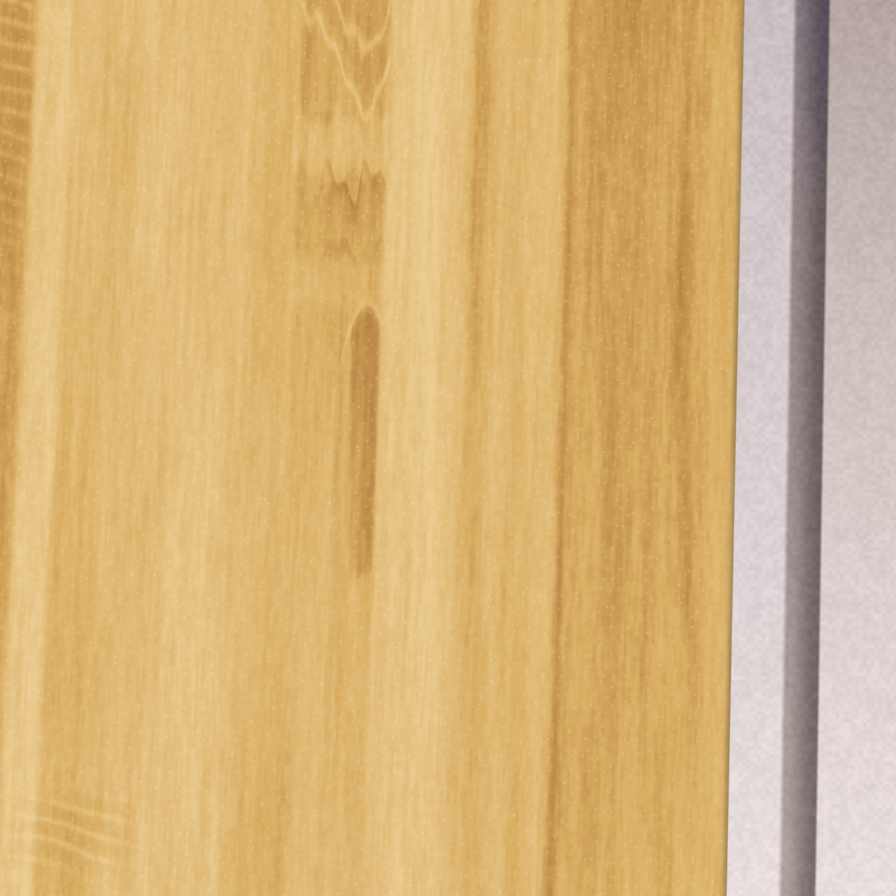
Give the GLSL for this texture, as a WebGL 2 fragment shader.

```glsl
#version 300 es
precision highp float;
// Pale wood plank with leaning grain beside a grooved sheet of brushed metal.
// Wood is a darkness value summed from soft bands, V-shaped figure and noise,
// then sent through a colour ramp; metal is split by slightly leaning edges.
uniform vec2 u_resolution;
out vec4 fragColor;

const vec3 WOOD_PALE = vec3(0.92, 0.80, 0.57);
const vec3 WOOD_GOLD = vec3(0.85, 0.68, 0.39);
const vec3 WOOD_BROWN = vec3(0.69, 0.48, 0.24);

float hash(vec2 p) {
  vec3 q = fract(vec3(p.xyx) * 0.1031);
  q += dot(q, q.yzx + 33.33);
  return fract((q.x + q.y) * q.z);
}

float noise(vec2 p) {
  vec2 i = floor(p), f = fract(p);
  f = f * f * (3.0 - 2.0 * f);
  return mix(mix(hash(i), hash(i + vec2(1, 0)), f.x),
             mix(hash(i + vec2(0, 1)), hash(i + vec2(1, 1)), f.x), f.y);
}

// Distance to the nearest scattered point
float cellular(vec2 p) {
  vec2 i = floor(p), f = fract(p);
  float nearest = 2.0;
  for (int y = -1; y <= 1; y++)
    for (int x = -1; x <= 1; x++) {
      vec2 c = vec2(x, y), site = vec2(hash(i + c), hash(i + c + 57.0));
      nearest = min(nearest, length(c + site - f));
    }
  return nearest;
}

float band(float x, float a, float b, float soft) {
  return smoothstep(a - soft, a + soft, x) - smoothstep(b - soft, b + soft, x);
}

float ridge(float x, float centre, float width) {
  float d = (x - centre) / width;
  return exp(-d * d);
}

// Ragged step: dark just below the line, fading downwards
float ledge(float y, float line, float fade) {
  float below = line - y;
  return smoothstep(-0.004, 0.008, below) * exp(-max(below, 0.0) / fade);
}

// Broad lengthwise bands; s follows the lean of the plank
float plankBands(float s, float y) {
  float t = 0.24;
  t += 0.42 * band(s, -0.1, 0.042, 0.006) * mix(0.6, 1.0, y);
  t -= 0.16 * band(s, 0.046, 0.084, 0.006);
  t += 0.16 * band(s, 0.085, 0.15, 0.012) * (1.0 - 0.6 * y);
  t += 0.13 * band(s, 0.29, 0.35, 0.014);
  t += 0.26 * band(s, 0.34, 0.438, 0.006) * mix(0.55, 1.0, smoothstep(0.2, 0.7, y));
  t -= 0.10 * band(s, 0.442, 0.515, 0.012);
  t += 0.24 * ridge(s, 0.543, 0.014) * mix(0.4, 1.0, y);
  t += 0.10 * band(s, 0.53, 0.63, 0.02);
  t += mix(0.27, 0.40, y) * band(s, 0.636, 0.9, 0.008);
  t += 0.20 * ridge(s, 0.640, 0.007);
  t += 0.13 * ridge(s, 0.705, 0.035) * y;
  t += 0.20 * ridge(s, 0.776 + 0.01 * sin(y * 7.0), 0.009) * band(y, 0.25, 0.75, 0.15);
  return t - 0.10 * band(s, 0.795, 0.9, 0.01);
}

// Nested V lines, ragged ledges and one long tongue
float figure(vec2 p, float s) {
  float wobble = 0.009 * sin(p.x * 130.0 + p.y * 21.0) + 0.006 * sin(p.x * 311.0 + 1.0);
  float inside = band(s, 0.335, 0.438, 0.004);
  float arm = max(1.7 * (0.415 - p.x), 3.2 * (p.x - 0.415));
  float v = p.y - 0.868 - arm + wobble;
  float t = 0.14 * smoothstep(0.0, 0.05, v);
  for (int i = 0; i < 3; i++)
    t -= 0.30 * ridge(v, 0.065 * float(i), 0.007);
  t -= 0.22 * band(p.y + wobble, 0.805, 0.865, 0.012);
  float right = smoothstep(0.345, 0.39, s);
  t += right * 0.42 * ledge(p.y, 0.80 + 1.8 * wobble, 0.022);
  t += right * 0.20 * ledge(p.y, 0.725 + wobble, 0.025);
  t -= 0.14 * band(p.y, 0.66, 0.715, 0.015);
  float arch = 0.655 - 90.0 * pow(s - 0.422, 2.0);
  float tongue = band(s, 0.405 + 0.03 * (0.65 - p.y), 0.439, 0.003);
  t += 0.26 * tongue * band(p.y, 0.36, arch, 0.012);
  t -= 0.22 * ridge(p.y, arch + 0.008, 0.006) * band(s, 0.395, 0.438, 0.004);
  t -= 0.14 * ridge(s, 0.403, 0.004) * band(p.y, 0.4, 0.65, 0.03);
  return t * inside;
}

float grain(float s, vec2 p) {
  float t = 0.20 * (noise(vec2(s * 65.0, p.y * 2.5)) - 0.5);
  t += 0.16 * (noise(vec2(s * 170.0, p.y * 8.0)) - 0.5);
  t += 0.15 * (noise(vec2(s * 330.0, p.y * 45.0)) - 0.5);
  return t + 0.10 * (noise(p * 190.0) - 0.5);
}

vec3 wood(vec2 p) {
  float s = p.x + (1.0 - p.y) * mix(0.05, 0.02, p.x / 0.82);
  float t = plankBands(s, p.y) + figure(p, s) + grain(s, p);
  // Pale cross rays near the lower left and upper left corners
  float rays = pow(0.5 + 0.5 * sin(p.y * 250.0 + p.x * 70.0 + 3.0 * noise(p * 18.0)), 4.0);
  t += (0.12 - 0.24 * rays) * band(p.x, 0.02, 0.14, 0.03) * band(p.y, 0.03, 0.11, 0.02);
  t -= 0.20 * rays * band(s, -0.1, 0.04, 0.01) * smoothstep(0.55, 0.95, p.y);
  t -= 0.16 * (1.0 - smoothstep(0.04, 0.16, cellular(p * 75.0)));
  vec3 c = mix(WOOD_PALE, WOOD_GOLD, clamp(t * 2.0, 0.0, 1.0));
  return mix(c, WOOD_BROWN, clamp(t * 2.0 - 1.0, 0.0, 1.0));
}

vec3 metal(vec2 p, float grooveL, float grooveR, float aa) {
  vec3 strip = mix(vec3(0.91, 0.87, 0.87), vec3(0.79, 0.75, 0.76), p.y);
  vec3 panel = mix(vec3(0.91, 0.87, 0.86), vec3(0.71, 0.65, 0.64), p.y * p.y * 0.4 + p.y * 0.6);
  float across = clamp((p.x - grooveL) / (grooveR - grooveL), 0.0, 1.0);
  vec3 groove = mix(vec3(0.64, 0.58, 0.57), vec3(0.50, 0.45, 0.46), p.y);
  groove *= mix(1.08, 0.74, smoothstep(0.1, 0.95, across));
  groove = mix(groove, vec3(0.30, 0.28, 0.36), 0.6 * across * smoothstep(0.75, 1.0, p.y));
  vec3 c = mix(strip, groove, smoothstep(-0.003, 0.003 + aa, p.x - grooveL));
  c = mix(c, panel, smoothstep(-0.001 - aa, 0.001 + aa, p.x - grooveR));
  return c + 0.05 * (noise(p * 230.0) - 0.5) + 0.025 * (noise(p * 90.0) - 0.5);
}

void main() {
  vec2 p = gl_FragCoord.xy / u_resolution;
  float aa = 1.0 / u_resolution.x;
  float seam = mix(0.811, 0.831, p.y);
  vec3 plank = wood(p) * (1.0 - 0.25 * ridge(p.x, seam, 0.005));
  vec3 sheet = metal(p, mix(0.870, 0.887, p.y), mix(0.910, 0.926, p.y), aa);
  fragColor = vec4(mix(plank, sheet, smoothstep(-aa, aa, p.x - seam)), 1.0);
}
```
